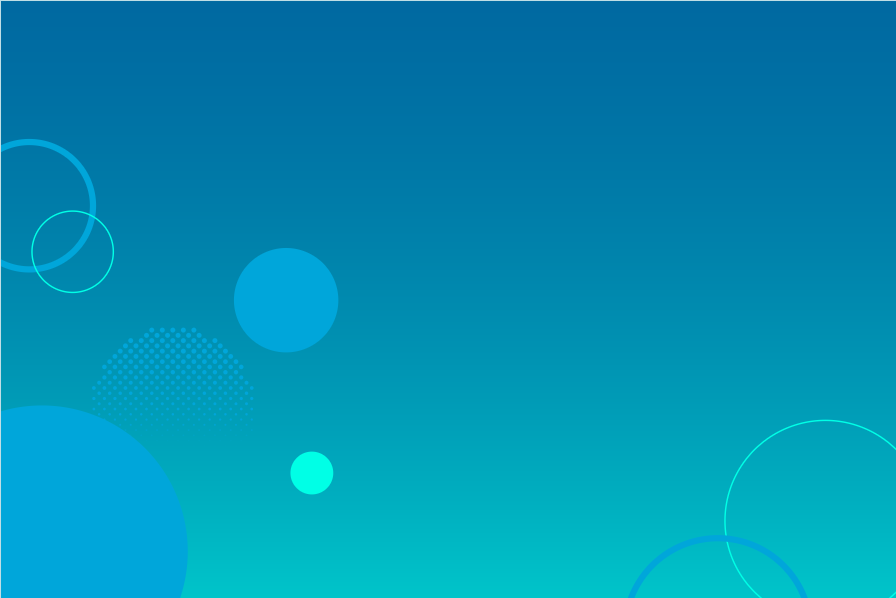
Give the GLSL for this background, as a Shadertoy shader.

```glsl
// Blue to teal gradient with flat discs, outline rings and a fading halftone disc.
#define SKY_BLUE vec3(0.0, 0.65, 0.855)
#define MINT vec3(0.0, 1.0, 0.9)
#define EDGE_TINT vec3(0.75, 0.87, 0.9)
#define EDGE_WIDTH 0.0017
#define THIN_LINE 0.0024
#define THICK_LINE 0.0104
#define DOT_SPACING 0.0176
#define DOT_MIN 0.0008
#define DOT_MAX 0.0041

// Antialiased coverage of the inside of a signed distance.
float fill(float d) {
    return clamp(0.5 - d * iResolution.y, 0.0, 1.0);
}

float disc(vec2 p, vec2 centre, float radius) {
    return fill(length(p - centre) - radius);
}

// Difference of two fills keeps lines thinner than a pixel at the right weight.
float ring(vec2 p, vec2 centre, float radius, float width) {
    float d = length(p - centre) - radius;
    return fill(d - 0.5 * width) - fill(d + 0.5 * width);
}

// Staggered dots inside a disc, shrinking and fading toward the bottom.
float halftoneDisc(vec2 p, vec2 centre, float radius) {
    vec2 q = p - centre;
    vec2 grid = vec2(q.x + q.y, q.y - q.x) / DOT_SPACING;
    vec2 cell = floor(grid) + 0.5;
    vec2 dotCentre = 0.5 * DOT_SPACING * vec2(cell.x - cell.y, cell.x + cell.y);
    float strength = smoothstep(-0.65, 0.8, dotCentre.y / radius);
    float dotRadius = mix(DOT_MIN, DOT_MAX, strength);
    float inside = step(length(dotCentre), radius);
    return inside * smoothstep(0.0, 0.35, strength) * disc(q, dotCentre, dotRadius);
}

vec3 background(float depth) {
    float green = 0.41 + depth * (0.162 + 0.198 * depth);
    float blue = 0.63 + depth * (0.06 + 0.1 * depth);
    return vec3(0.0, green, blue);
}

void mainImage(out vec4 fragColor, in vec2 fragCoord) {
    vec2 p = fragCoord / iResolution.y;
    float right = iResolution.x / iResolution.y;
    vec3 color = background(1.0 - p.y);

    // Left group
    color = mix(color, SKY_BLUE, ring(p, vec2(0.049, 0.656), 0.1065, THICK_LINE));
    color = mix(color, MINT, ring(p, vec2(0.1215, 0.579), 0.068, THIN_LINE));
    color = mix(color, SKY_BLUE, halftoneDisc(p, vec2(0.289, 0.316), 0.137));
    color = mix(color, SKY_BLUE, disc(p, vec2(0.07, 0.078), 0.244));

    // Centre discs
    color = mix(color, SKY_BLUE, disc(p, vec2(0.4785, 0.498), 0.0873));
    color = mix(color, MINT, disc(p, vec2(0.5215, 0.209), 0.0358));

    // Lower right rings
    color = mix(color, MINT, ring(p, vec2(right - 0.118, 0.129), 0.168, THIN_LINE));
    color = mix(color, SKY_BLUE, ring(p, vec2(right - 0.298, -0.055), 0.155, THICK_LINE));

    // Pale hairline along the left and top edges
    float edge = fill(min(p.x, 1.0 - p.y) - EDGE_WIDTH);
    color = mix(color, EDGE_TINT, edge);

    fragColor = vec4(color, 1.0);
}
```
